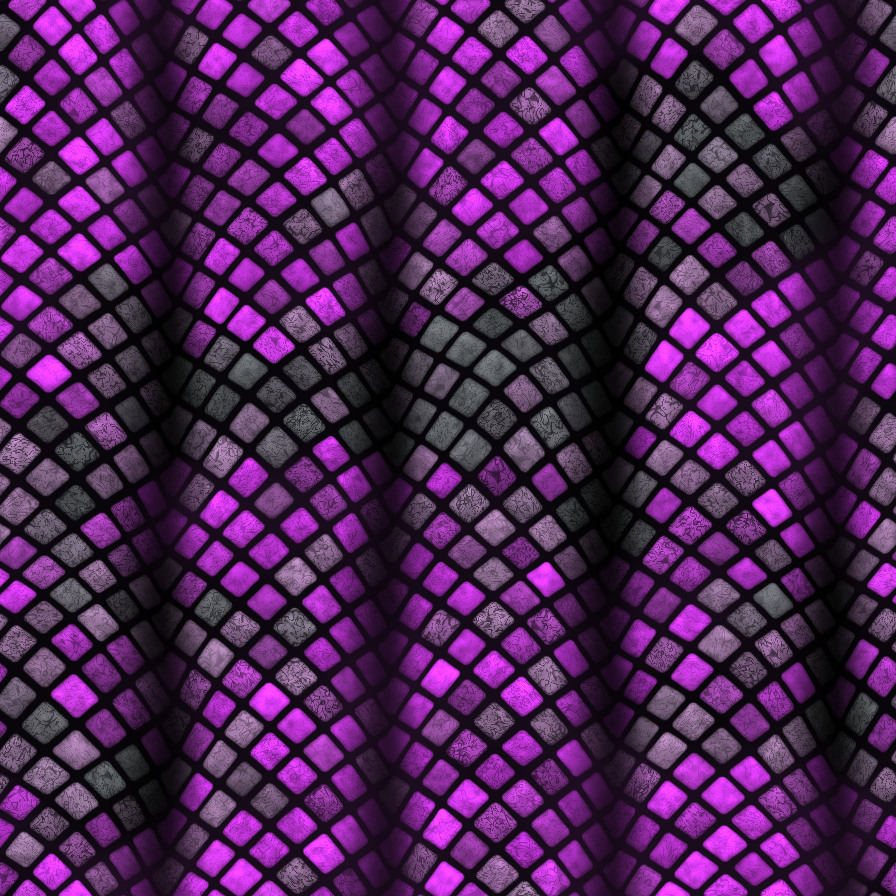
A Shadertoy shader for this texture:

```glsl
// Draped fabric of crackled violet and grey scales under a black diamond net, with vertical folds.
#define FOLDS 4.0         // vertical folds across
#define FOLD_SHIFT 0.185  // x of the first valley
#define CELLS 18.0        // diamonds across and down
#define BULGE 0.12        // widening of cells on fold crests
#define SAG 0.034         // drop of the net towards valleys
#define WARP 0.016        // irregularity of the net
#define SCALE_HALF 0.405  // half size of a scale within its cell
#define ROUNDING 0.13     // corner radius of a scale
#define CRACKS 0.65       // strength of the surface cracks

const vec3 NET = vec3(0.035, 0.022, 0.042);
const vec3 GREY = vec3(0.37, 0.385, 0.40);
const vec3 MAUVE = vec3(0.61, 0.46, 0.63);
const vec3 VIOLET = vec3(0.64, 0.25, 0.70);
const vec3 BRIGHT = vec3(0.88, 0.24, 0.99);

float hash(vec2 p) {
    vec3 h = fract(p.xyx * 0.1031);
    h += dot(h, h.yzx + 33.33);
    return fract((h.x + h.y) * h.z);
}

// Value noise that wraps after a whole number of lattice steps
float noise(vec2 p, float period) {
    vec2 i = floor(p), f = fract(p);
    f = f * f * (3.0 - 2.0 * f);
    vec2 a = mod(i, period), b = mod(i + 1.0, period);
    return mix(mix(hash(a), hash(vec2(b.x, a.y)), f.x),
               mix(hash(vec2(a.x, b.y)), hash(b), f.x), f.y);
}

// Large patches of violet, with one tall lobe on the right
float patches(vec2 uv) {
    vec2 d = (fract(uv - vec2(0.79, 0.33) + 0.5) - 0.5) / vec2(0.12, 0.25);
    float n = 0.6 * noise(uv * 5.0 + 2.0, 5.0) + 0.4 * noise(uv * 9.0, 9.0);
    return n + 0.32 * exp(-dot(d, d));
}

// Distance to a rounded square
float roundedSquare(vec2 p, float halfSize, float radius) {
    vec2 d = abs(p) - halfSize + radius;
    return length(max(d, 0.0)) + min(max(d.x, d.y), 0.0) - radius;
}

// Fine branching cracks, differently turned and stretched in each cell
float crackle(vec2 p, vec2 cell) {
    float angle = 6.2832 * hash(cell + 71.0);
    float stretch = mix(1.0, 2.2, hash(cell + 113.0));
    p = mat2(cos(angle), sin(angle), -sin(angle), cos(angle)) * p;
    p = p * vec2(6.0, 6.0 * stretch) + 40.0 + 60.0 * hash(cell + 5.0);
    p += 0.9 * vec2(noise(p * 1.3, 512.0), noise(p * 1.3 + 31.0, 512.0));
    float coarse = abs(noise(p, 512.0) - 0.5);
    float fine = abs(noise(p * 2.1 + 17.0, 512.0) - 0.5);
    return min(smoothstep(0.0, 0.10, coarse), smoothstep(-0.06, 0.14, fine));
}

void mainImage(out vec4 fragColor, in vec2 fragCoord) {
    vec2 uv = fragCoord / iResolution.xy;
    vec2 cloth = uv + WARP * (vec2(noise(uv * 6.0, 6.0), noise(uv * 7.0 + 3.0, 7.0)) - 0.5);

    // Position across the fold: -1 and 1 in the valleys, 0 on the crest
    float fold = 2.0 * fract((cloth.x - FOLD_SHIFT) * FOLDS) - 1.0;
    cloth.x += BULGE * (fold * fold * fold - fold) / (2.0 * FOLDS);
    cloth.y += SAG * fold * fold;

    // Diamond lattice; the cell is named by its wrapped centre in half steps
    vec2 p = cloth * CELLS;
    vec2 q = vec2(p.x + p.y, p.x - p.y);
    vec2 id = floor(q), local = fract(q) - 0.5;
    vec2 cell = mod(vec2(id.x + id.y + 1.0, id.x - id.y), 2.0 * CELLS);
    float chance = hash(cell + 19.0), tone = hash(cell + 47.0);

    // Scale shape, slightly uneven in size and outline
    float size = SCALE_HALF + 0.04 * (tone - 0.5);
    float edge = roundedSquare(local, size, ROUNDING);
    edge += 0.03 * (noise(uv * 70.0, 70.0) - 0.5);
    float soft = max(1.5 * CELLS / iResolution.y, 0.03);
    float scaleMask = 1.0 - smoothstep(-soft, soft, edge);

    // Scale colour from its patch and chance
    float heat = patches(cell / (2.0 * CELLS)) + 0.42 * (chance - 0.5);
    vec3 scaleColor = mix(GREY, MAUVE, smoothstep(0.32, 0.52, heat));
    scaleColor = mix(scaleColor, VIOLET, smoothstep(0.55, 0.64, heat));
    scaleColor = mix(scaleColor, BRIGHT, smoothstep(0.64, 0.76, heat));

    // Wear: cracks, mottling and a soft sheen
    float wear = CRACKS * mix(0.3, 1.0, hash(cell + 83.0)) * (1.0 - 0.5 * smoothstep(0.6, 0.75, heat));
    scaleColor *= 1.0 - wear * (1.0 - crackle(local, cell));
    scaleColor *= 0.82 + 0.3 * noise(uv * 120.0, 120.0);
    scaleColor *= mix(0.78, 1.12, tone) * (1.0 + 0.25 * (local.x - local.y));
    scaleColor *= mix(1.0, 0.75, smoothstep(-0.12, 0.0, edge));

    // Valley shadow, wider on the left of each valley, with a violet haze
    float valley = max(smoothstep(0.40, 1.0, fold), smoothstep(0.55, 1.0, -fold));
    float haze = smoothstep(0.50, 0.78, patches(uv));
    vec3 color = mix(NET + 0.10 * haze * VIOLET, scaleColor, scaleMask);
    color *= 1.0 - 0.9 * valley;
    color += VIOLET * haze * valley * (0.28 - 0.16 * valley);
    fragColor = vec4(color, 1.0);
}
```
